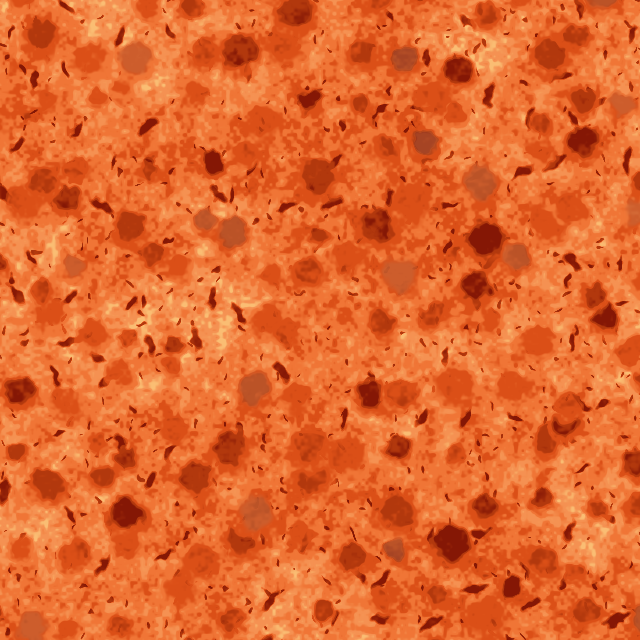
Write a Shadertoy shader that draws this texture.

```glsl
// A porous, spongy orange surface: soft round pits shaded from above,
// ragged dark crevices and a fine crumbly grain. Cellular scatters and
// layered noise build one tone value, which a six-colour ramp then paints.

const vec3 DEEP    = vec3(0.52, 0.09, 0.02);
const vec3 RUST    = vec3(0.70, 0.22, 0.05);
const vec3 EMBER   = vec3(0.86, 0.31, 0.09);
const vec3 ORANGE  = vec3(0.94, 0.46, 0.21);
const vec3 APRICOT = vec3(0.96, 0.57, 0.32);
const vec3 PALE    = vec3(0.98, 0.74, 0.45);
const vec3 DUSTY   = vec3(0.76, 0.41, 0.24);

const float PIT_CELLS = 11.5;      // pits across the canvas
const float CREVICE_CELLS = 14.0;  // large dark cracks across the canvas
const float FLECK_CELLS = 42.0;    // tiny dark flecks across the canvas
const float GROUND_TONE = 0.74;
const float GRAIN = 0.31;          // contrast of each grain layer
const float RAGGED = 0.011;        // wobble of the edges

vec2 hash2(vec2 p) {
    vec3 a = fract(vec3(p.xyx) * vec3(0.1031, 0.1030, 0.0973));
    a += dot(a, a.yzx + 33.33);
    return fract((a.xx + a.yz) * a.zy);
}

// Smooth pair of noise values, 0 to 1
vec2 noise2(vec2 p) {
    vec2 i = floor(p), f = fract(p);
    f = f * f * (3.0 - 2.0 * f);
    vec2 low = mix(hash2(i), hash2(i + vec2(1.0, 0.0)), f.x);
    vec2 high = mix(hash2(i + vec2(0.0, 1.0)), hash2(i + 1.0), f.x);
    return mix(low, high, f.y);
}

// Centred grain from coarse patches down to single crumbs
float grain(vec2 uv) {
    float sum = noise2(uv * 7.0 + 3.7).x + noise2(uv * 34.0 + 11.2).x;
    sum += noise2(uv * 85.0 + 23.5).x + noise2(uv * 180.0 + 41.9).x;
    return GRAIN * (sum - 2.0);
}

// Scattered, randomly turned slivers; returns their coverage
float slivers(vec2 uv, float cells, float density, vec2 size, float seed) {
    vec2 q = uv * cells;
    float cover = 0.0;
    for (int y = -1; y <= 1; y++)
    for (int x = -1; x <= 1; x++) {
        vec2 cell = floor(q) + vec2(x, y);
        vec2 place = hash2(cell + seed);
        vec2 trait = hash2(cell + seed + 57.0);
        float angle = mix(0.2, 2.6, trait.x);
        vec2 axis = vec2(cos(angle), sin(angle));
        vec2 p = q - cell - mix(vec2(0.1), vec2(0.9), place);
        p = vec2(dot(p, axis), dot(p, vec2(-axis.y, axis.x)));
        p /= size * mix(0.65, 1.25, fract(place.x * 13.0));
        float shape = 1.0 - smoothstep(0.65, 1.2, length(p));
        cover = max(cover, shape * step(trait.y, density));
    }
    return cover;
}

// Lays shaded pits over the ground: x tone, y coverage, z dustiness
vec3 pits(vec2 uv, float ground, float crumbs) {
    vec2 q = uv * PIT_CELLS;
    vec3 result = vec3(ground, 0.0, 0.0);
    for (int y = -1; y <= 1; y++)
    for (int x = -1; x <= 1; x++) {
        vec2 cell = floor(q) + vec2(x, y);
        vec2 place = hash2(cell + 5.0);
        vec2 trait = hash2(cell + 91.0);
        float radius = mix(0.24, 0.47, trait.x);
        float depth = pow(trait.y, 2.5);
        vec2 p = (q - cell - mix(vec2(0.1), vec2(0.9), place)) / radius;
        float mask = 1.0 - smoothstep(0.72, 1.06, length(p));
        float core = 1.0 - smoothstep(0.48, 0.8, length(p - vec2(0.0, 0.2)));
        // A faint lit lip hangs below each pit
        float lip = 1.0 - smoothstep(0.1, 0.5, length(p + vec2(0.0, 0.95)));
        float bowl = mix(0.60 - 0.1 * depth, mix(0.46, 0.0, depth), core);
        float dusty = core * step(0.92, fract(trait.x * 17.0));
        result.x = mix(result.x + 0.07 * lip, bowl + 0.4 * crumbs, mask);
        result.y = max(result.y, mask);
        result.z = max(result.z, dusty);
    }
    return result;
}

vec3 ramp(float tone) {
    vec3 color = mix(DEEP, RUST, smoothstep(0.02, 0.18, tone));
    color = mix(color, EMBER, smoothstep(0.24, 0.41, tone));
    color = mix(color, ORANGE, smoothstep(0.49, 0.66, tone));
    color = mix(color, APRICOT, smoothstep(0.72, 0.88, tone));
    return mix(color, PALE, smoothstep(0.92, 1.1, tone));
}

void mainImage(out vec4 fragColor, in vec2 fragCoord) {
    vec2 uv = fragCoord / iResolution.y;
    vec2 wobble = noise2(uv * 48.0 + 7.0) + 0.6 * noise2(uv * 120.0) - 0.8;
    vec2 ragged = uv + RAGGED * wobble;

    // Ground and pits
    float crumbs = grain(uv);
    vec3 surface = pits(ragged, GROUND_TONE + crumbs, crumbs);

    // Crevices and flecks gather on the ridges between pits
    float dark = slivers(ragged, CREVICE_CELLS, 0.6, vec2(0.24, 0.085), 17.0);
    dark = max(dark, 0.9 * slivers(ragged, FLECK_CELLS, 0.32, vec2(0.24, 0.11), 130.0));
    dark *= 1.0 - 0.7 * surface.y;
    float tone = mix(surface.x, 0.04 + 0.3 * crumbs, dark);

    vec3 color = mix(ramp(tone), DUSTY, 0.55 * surface.z);
    fragColor = vec4(color, 1.0);
}
```
